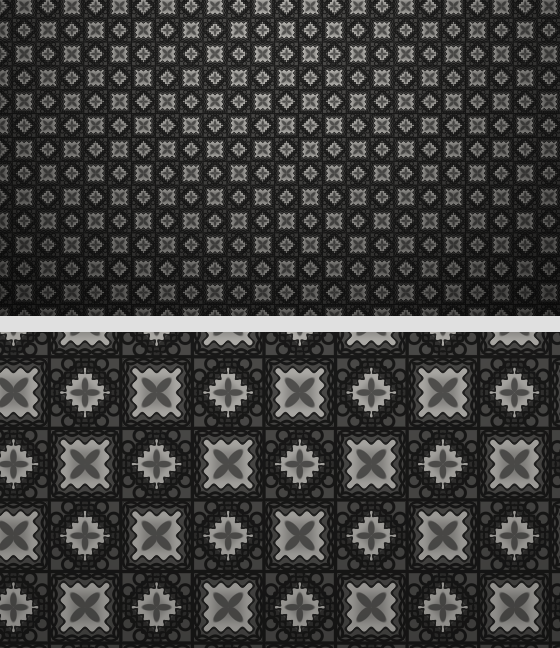
Top: the whole. Bottom: its middle third, enlarged.
Reproduce this pattern procedurally as a Shadertoy shader.

```glsl
// Checkerboard of two grey damask tiles: a scalloped square holding a diagonal
// cross, and a scalloped diamond holding an upright cross in a braided frame.
// Each tile is folded by symmetry, drawn with distances, then lit from above.

const float TAU = 6.2831853;
const float PITCH = 0.0755;                   // tile size in canvas heights
const vec2 FIRST_TILE = vec2(0.0764, 0.9803); // centre of tile (0, 0)

const vec3 TINT = vec3(1.0, 0.99, 0.965);
const float GROUND = 0.265;
const float BAND = 0.175;
const float INK = 0.085;
const float MOTIF = 0.62;
const float CROSS = 0.29;

const float STRAND = 0.021;                   // half widths in tile units
const float SEAM = 0.024;
const float OUTLINE = 0.035;

const vec2 LIGHT_CENTRE = vec2(0.5, 0.85);
const vec2 LIGHT_FALLOFF = vec2(1.8, 0.8);
const float LIGHT_GAIN = 1.12;

float cover(float dist, float aa) {
    return 1.0 - smoothstep(-aa, aa, dist);
}

// Wave along an edge, with crests one period apart
float scallop(float along, float period) {
    return cos(TAU * along / period);
}

// Approximate distance to an ellipse lying along x
float petal(vec2 p, float centre, vec2 radii) {
    p.x -= centre;
    return (length(p / radii) - 1.0) * radii.y;
}

// Two mirrored strands that cross each other along a straight edge
float braid(float across, float along, float swing, float period) {
    float wave = swing * scallop(along, period);
    return min(abs(across - wave), abs(across + wave)) - STRAND;
}

// Square motif; far and near are the larger and smaller folded coordinates
float squareTile(float far, float near, float aa) {
    float body = far - 0.305 + 0.035 * scallop(near, 0.2);
    float strands = braid(far - 0.435, near, 0.035, 0.36);
    vec2 diagonal = vec2(far + near, far - near) * 0.70710678;
    float arms = petal(diagonal, 0.135, vec2(0.145, 0.062));

    float tone = mix(GROUND, INK, cover(strands, aa));
    tone = mix(tone, INK, 0.8 * cover(body - OUTLINE, aa));
    float shade = mix(0.8, 1.0, smoothstep(0.1, 0.3, far));
    tone = mix(tone, MOTIF * shade, cover(body, aa));
    return mix(tone, CROSS, cover(arms, aa));
}

// Diamond motif inside a dark diamond band, with curls toward the corners
float diamondTile(float far, float near, float aa) {
    float across = far + near;
    float along = far - near;
    float body = (across - 0.315 - 0.04 * scallop(along, 0.165)) * 0.7;
    float band = (abs(across - 0.45) - 0.10) * 0.7;
    float strands = braid((across - 0.48) * 0.7, along, 0.045, 0.3);
    float curl = abs(length(vec2(far, near) - vec2(0.40, 0.23)) - 0.085) - STRAND;
    float arms = petal(vec2(far, near), 0.10, vec2(0.105, 0.046));

    float tone = mix(GROUND, BAND, cover(band, aa));
    tone = mix(tone, INK, cover(min(strands, curl), aa));
    tone = mix(tone, INK, 0.8 * cover(body - OUTLINE, aa));
    float shade = mix(0.8, 1.0, smoothstep(0.08, 0.28, across));
    tone = mix(tone, MOTIF * shade, cover(body, aa));
    return mix(tone, CROSS, cover(arms, aa));
}

void mainImage(out vec4 fragColor, in vec2 fragCoord) {
    vec2 grid = (fragCoord / iResolution.y - FIRST_TILE) / PITCH;
    float aa = 0.7 / (iResolution.y * PITCH);

    // Fold each tile into one eighth
    vec2 id = floor(grid + 0.5);
    vec2 local = abs(grid - id);
    float far = max(local.x, local.y);
    float near = min(local.x, local.y);

    // Alternate the two tiles and draw the seams between them
    bool isSquare = mod(id.x + id.y, 2.0) < 0.5;
    float tone = isSquare ? squareTile(far, near, aa) : diamondTile(far, near, aa);
    tone = mix(tone, INK, cover(0.5 - far - SEAM, aa));

    // Soft light that fades to the sides and the bottom
    vec2 away = fragCoord / iResolution.xy - LIGHT_CENTRE;
    float light = LIGHT_GAIN * exp(-dot(away * away, LIGHT_FALLOFF));
    fragColor = vec4(TINT * tone * light, 1.0);
}
```
